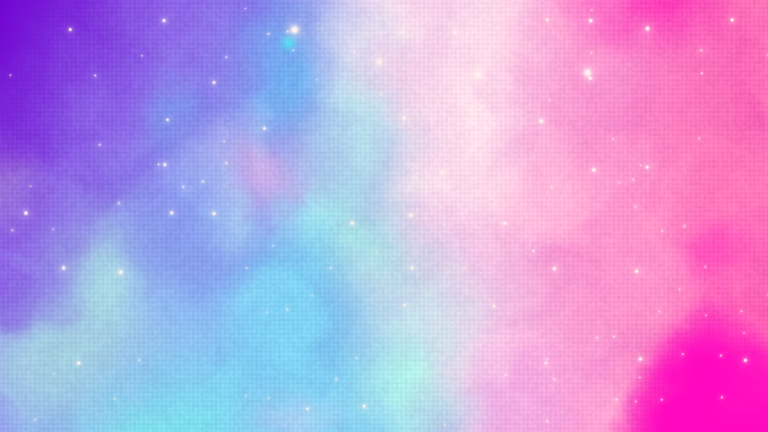
Reproduce this background procedurally as a Shadertoy shader.

```glsl
float hash(vec2 p) {
    vec3 q = fract(p.xyx * 0.1031);
    q += dot(q, q.yzx + 33.33);
    return fract((q.x + q.y) * q.z);
}

float noise(vec2 p) {
    vec2 i = floor(p), f = fract(p);
    f = f * f * (3.0 - 2.0 * f);
    return mix(mix(hash(i), hash(i + vec2(1, 0)), f.x),
               mix(hash(i + vec2(0, 1)), hash(i + vec2(1, 1)), f.x), f.y);
}

float fbm(vec2 p) {
    float sum = 0.0, amp = 0.5;
    for (int i = 0; i < 5; i++) {
        sum += amp * noise(p);
        p = mat2(1.6, 1.2, -1.2, 1.6) * p + 17.0;
        amp *= 0.5;
    }
    return sum;
}

float blob(vec2 p, vec2 center, vec2 radius) {
    vec2 d = (p - center) / radius;
    return exp(-dot(d, d));
}

// Violet to azure on the left, blush to hot pink on the right
vec3 baseGradient(vec2 p) {
    float diagonal = p.x + 0.7 * (1.0 - p.y);
    vec3 cool = mix(vec3(0.44, 0.0, 0.82), vec3(0.54, 0.38, 0.90), smoothstep(-0.05, 0.50, diagonal));
    cool = mix(cool, vec3(0.54, 0.65, 0.94), smoothstep(0.42, 0.88, diagonal));
    cool = mix(cool, vec3(0.49, 0.79, 0.95), smoothstep(0.85, 1.15, diagonal));
    vec3 warm = mix(vec3(0.97, 0.82, 0.92), vec3(0.99, 0.61, 0.82), smoothstep(1.06, 1.38, p.x));
    warm = mix(warm, vec3(0.99, 0.44, 0.72), smoothstep(1.36, 1.70, p.x));
    return mix(cool, warm, smoothstep(0.70, 1.06, p.x + 0.22 * (p.y - 0.5)));
}

vec3 coolClouds(vec3 col, vec2 p) {
    vec3 mint = vec3(0.68, 0.94, 0.91);
    vec3 haze = vec3(0.67, 0.88, 0.89);
    col = mix(col, vec3(0.41, 0.69, 0.94), 0.8 * blob(p, vec2(0.65, 0.83), vec2(0.08, 0.14)));
    col = mix(col, vec3(0.72, 0.91, 0.93), 0.8 * blob(p, vec2(0.84, 0.70), vec2(0.11, 0.16)));
    // Mint band running down to the right
    vec2 along = vec2(p.x - 0.87, p.y - 0.44) * mat2(0.77, -0.64, 0.64, 0.77);
    col = mix(col, mint, 0.85 * blob(along, vec2(0.0), vec2(0.20, 0.09)));
    col = mix(col, mint, 0.85 * blob(p, vec2(0.95, 0.13), vec2(0.12, 0.14)));
    col = mix(col, vec3(0.82, 0.88, 0.93), 0.7 * blob(p, vec2(0.98, 0.33), vec2(0.09)));
    col = mix(col, vec3(0.84, 0.65, 0.90), 0.8 * blob(p, vec2(0.61, 0.61), vec2(0.12, 0.08)));
    col = mix(col, vec3(0.48, 0.65, 0.93), 0.6 * blob(p, vec2(0.40, 0.74), vec2(0.05, 0.08)));
    col = mix(col, vec3(0.66, 0.79, 0.94), 0.6 * blob(p, vec2(0.53, 0.50), vec2(0.05, 0.09)));
    col = mix(col, haze, 0.9 * blob(p, vec2(0.23, 0.33), vec2(0.11, 0.15)));
    col = mix(col, haze, 0.9 * blob(p, vec2(0.15, 0.16), vec2(0.20, 0.14)));
    col = mix(col, vec3(0.66, 0.55, 0.83), 0.6 * blob(p, vec2(0.0, 0.60), vec2(0.09)));
    col = mix(col, vec3(0.50, 0.93, 0.93), 0.8 * blob(p, vec2(0.40, 0.0), vec2(0.20, 0.08)));
    return mix(col, vec3(0.75, 0.83, 0.95), 0.6 * blob(p, vec2(0.69, 0.05), vec2(0.10, 0.05)));
}

vec3 warmClouds(vec3 col, vec2 p) {
    col = mix(col, vec3(0.99, 0.85, 0.92), 0.7 * blob(p, vec2(1.10, 0.75), vec2(0.12, 0.25)));
    col = mix(col, vec3(0.95, 0.66, 0.90), 0.6 * blob(p, vec2(1.22, 0.08), vec2(0.15, 0.14)));
    col = mix(col, vec3(1.0, 0.20, 0.72), 0.8 * blob(p, vec2(1.51, 0.97), vec2(0.12, 0.09)));
    col = mix(col, vec3(1.0, 0.58, 0.80), 0.6 * blob(p, vec2(1.48, 0.42), vec2(0.16, 0.13)));
    col = mix(col, vec3(1.0, 0.20, 0.73), 0.6 * blob(p, vec2(1.68, 0.39), vec2(0.08, 0.07)));
    // Magenta corner with a slanted left edge
    float magenta = smoothstep(-0.07, 0.10, p.x - 1.48 - 0.35 * p.y) * smoothstep(0.34, 0.12, p.y);
    col = mix(col, vec3(1.0, 0.03, 0.75), magenta);
    return mix(col, vec3(1.0, 0.40, 0.70), 0.8 * blob(p, vec2(1.77, 0.25), vec2(0.07, 0.11)));
}

// One star per chosen grid cell, kept away from the cell border
float stars(vec2 p, float cellSize, float density, float radius) {
    vec2 cell = floor(p / cellSize);
    vec2 offset = 0.3 + 0.4 * vec2(hash(cell + 11.0), hash(cell + 47.0));
    float d = length(p - (cell + offset) * cellSize);
    float size = radius * (0.7 + 0.5 * hash(cell + 83.0));
    float light = exp(-d * d / (size * size)) + 0.2 * exp(-d * d / (9.0 * size * size));
    return light * step(hash(cell + 5.0), density);
}

float glow(vec2 p, vec2 center, float radius) {
    return blob(p, center, vec2(radius)) + 0.35 * blob(p, center, vec2(2.5 * radius));
}

void mainImage(out vec4 fragColor, in vec2 fragCoord) {
    vec2 p = fragCoord / iResolution.y;

    // Warped nebula
    vec2 warp = vec2(fbm(p * 6.0 + 3.0), fbm(p * 6.0 + 29.0)) - 0.48;
    vec2 q = p + 0.14 * warp;
    vec3 col = warmClouds(coolClouds(baseGradient(q), q), q);

    // Wisps, then a fine woven grain
    float wisp = fbm(p * 7.0 + 2.0 * warp + 61.0) - 0.48;
    vec2 thread = sin(p * 600.0);
    float grain = 0.035 * (noise(p * 150.0) - 0.5) + 0.012 * (thread.x + thread.y);
    col += (wisp * vec3(0.08, 0.20, 0.05) + grain) * smoothstep(0.0, 0.35, col.g);

    // Scattered stars and the larger glows
    float light = 0.95 * stars(p, 0.11, 0.22, 0.0042);
    light += 0.6 * stars(p + 7.0, 0.05, 0.10, 0.0026);
    light += 0.9 * glow(p, vec2(0.682, 0.931), 0.009) + 0.7 * glow(p, vec2(0.878, 0.857), 0.008);
    light += 0.8 * glow(p, vec2(1.106, 0.827), 0.010) + 0.9 * glow(p, vec2(1.360, 0.832), 0.008);
    col = mix(col, vec3(0.30, 0.90, 0.95), 0.8 * blob(p, vec2(0.668, 0.901), vec2(0.016)));
    col = mix(col, vec3(1.0, 0.95, 0.93), clamp(light, 0.0, 1.0));

    fragColor = vec4(clamp(col, 0.0, 1.0), 1.0);
}
```
